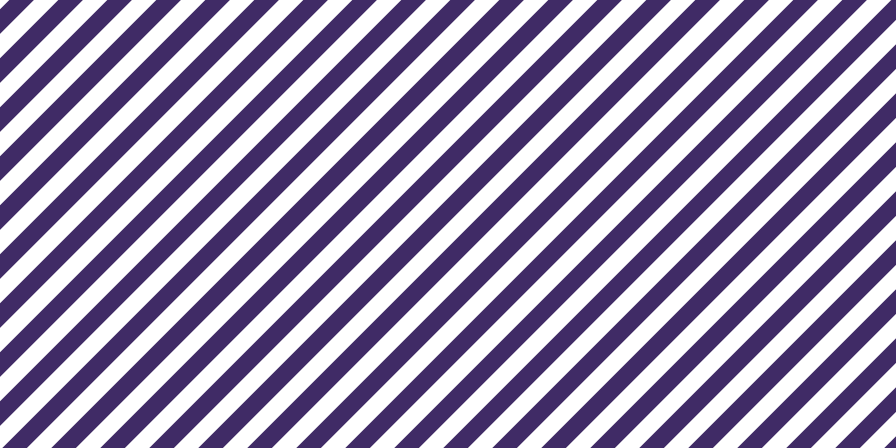
Reproduce this pattern procedurally as a Shadertoy shader.

```glsl
// Lengths are fractions of the canvas height
#define PERIOD 0.109375
#define FIRST_CENTER 0.0482
#define STRIPE_SHARE 0.5
#define STRIPE_COLOR vec3(0.25, 0.17, 0.40)
#define GROUND_COLOR vec3(1.0)

// Signed distance to the nearest 45 degree stripe, negative inside
float stripeDistance(vec2 p) {
    float along = p.x + 1.0 - p.y;
    float cell = fract((along - FIRST_CENTER) / PERIOD + 0.5) - 0.5;
    return (abs(cell) - 0.5 * STRIPE_SHARE) * PERIOD * inversesqrt(2.0);
}

void mainImage(out vec4 fragColor, in vec2 fragCoord) {
    vec2 p = fragCoord / iResolution.y;

    // One-pixel edge coverage
    float coverage = clamp(0.5 - stripeDistance(p) * iResolution.y, 0.0, 1.0);

    fragColor = vec4(mix(GROUND_COLOR, STRIPE_COLOR, coverage), 1.0);
}
```
